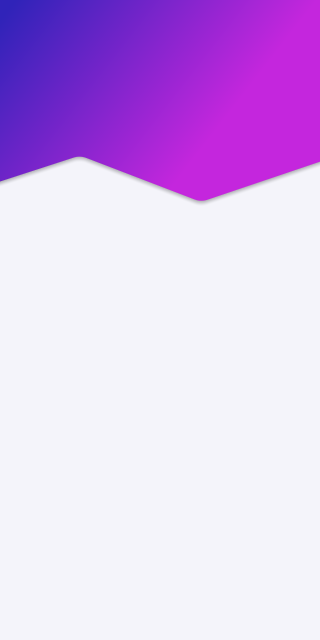
This background is drawn by a Shadertoy shader. Its source:

```glsl
const vec3 PAGE_COLOR = vec3(0.957, 0.957, 0.980);
const vec3 GRADIENT_START = vec3(0.190, 0.137, 0.725);
const vec3 GRADIENT_END = vec3(0.769, 0.150, 0.866);
const vec3 SHADOW_COLOR = vec3(0.0);

// Lengths are in canvas widths; y runs down from the top edge.
const float CANVAS_HEIGHT = 2.0;
const vec2 GRADIENT_DIR = vec2(0.79, 0.613);
const vec2 GRADIENT_RANGE = vec2(0.042, 0.784);
const vec2 PEAK = vec2(0.250, 0.486);
const vec2 VALLEY = vec2(0.628, 0.631);
const float LEFT_SLOPE = -0.325;
const float RIGHT_SLOPE = -0.338;
const float CORNER_ROUNDING = 0.0146;
const float SLOPE_COSINE = 0.943;
const float SHADOW_OFFSET = 0.006;
const float SHADOW_BLUR = 0.012;
const float SHADOW_ALPHA = 0.32;

float smoothMax(float a, float b, float k) {
    float h = max(k - abs(a - b), 0.0) / k;
    return max(a, b) + 0.25 * k * h * h;
}

float smoothMin(float a, float b, float k) {
    return -smoothMax(-a, -b, k);
}

// Lower border of the header: three lines joined by rounded corners
float borderHeight(float x) {
    float middleSlope = (VALLEY.y - PEAK.y) / (VALLEY.x - PEAK.x);
    float left = PEAK.y + LEFT_SLOPE * (x - PEAK.x);
    float middle = PEAK.y + middleSlope * (x - PEAK.x);
    float right = VALLEY.y + RIGHT_SLOPE * (x - VALLEY.x);
    float valley = smoothMin(middle, right, CORNER_ROUNDING);
    return x < 0.5 * (PEAK.x + VALLEY.x)
        ? smoothMax(left, middle, CORNER_ROUNDING)
        : valley;
}

vec3 headerColor(vec2 p) {
    float along = dot(p, GRADIENT_DIR) - GRADIENT_RANGE.x;
    float t = clamp(along / (GRADIENT_RANGE.y - GRADIENT_RANGE.x), 0.0, 1.0);
    return mix(GRADIENT_START, GRADIENT_END, t);
}

void mainImage(out vec4 fragColor, in vec2 fragCoord) {
    vec2 uv = fragCoord / iResolution.xy;
    vec2 p = vec2(uv.x, CANVAS_HEIGHT * (1.0 - uv.y));
    float pixel = CANVAS_HEIGHT / iResolution.y;
    float drop = p.y - borderHeight(p.x);

    // Soft shadow cast on the page
    float shadowDistance = (drop - SHADOW_OFFSET) * SLOPE_COSINE;
    float shadow = 1.0 - smoothstep(-SHADOW_BLUR, SHADOW_BLUR, shadowDistance);
    vec3 color = mix(PAGE_COLOR, SHADOW_COLOR, SHADOW_ALPHA * shadow);

    // Gradient header on top
    float header = clamp(0.5 - drop * SLOPE_COSINE / pixel, 0.0, 1.0);
    color = mix(color, headerColor(p), header);
    fragColor = vec4(color, 1.0);
}
```
